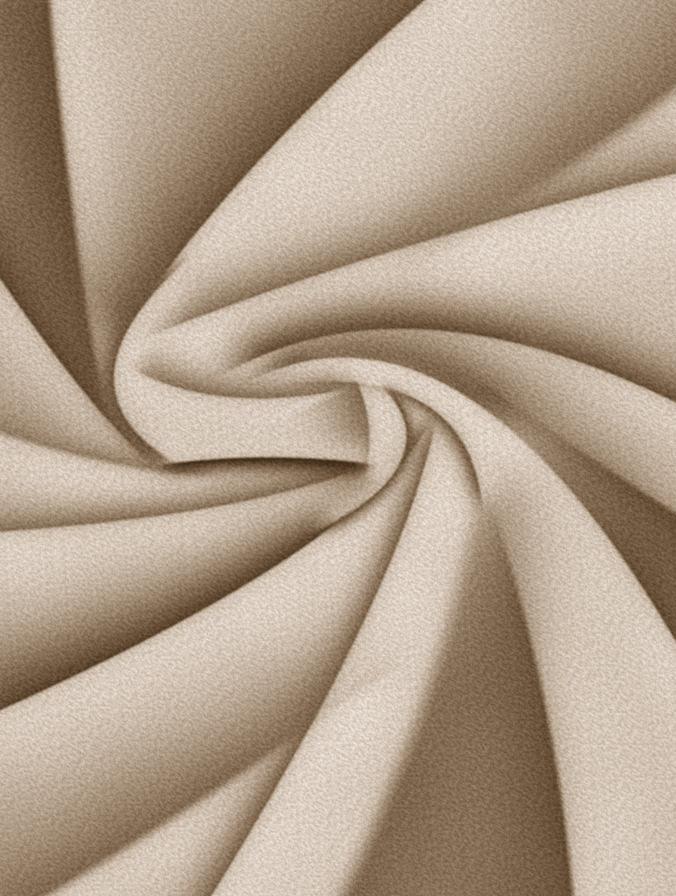
Write a WebGL 1 fragment shader that draws this texture.

```glsl
precision highp float;
// Beige knitted cloth twisted into a swirl of soft folds.

uniform vec2 u_resolution;

#define BASE_TONE 0.88
#define LIT_TONE 1.03
#define LIT_STRENGTH 0.85
#define EDGE_ROLL 0.15
#define CREASE_DEPTH 0.16
#define EDGE_SOFT 0.25
#define END_FADE 0.14
#define KNIT_SCALE 2.4
#define KNIT_DEPTH 0.16
#define SHADE_COLOR vec3(0.25, 0.18, 0.115)
#define LIGHT_COLOR vec3(0.87, 0.82, 0.77)

vec2 hashGradient(vec2 cell) {
  float angle = 6.2832 * fract(sin(dot(cell, vec2(127.1, 311.7))) * 4375.85);
  return vec2(cos(angle), sin(angle));
}

float gradientNoise(vec2 p) {
  vec2 i = floor(p), f = fract(p);
  vec2 u = f * f * f * (f * (f * 6.0 - 15.0) + 10.0);
  vec2 e = vec2(0.0, 1.0);
  float low = mix(dot(hashGradient(i), f),
                  dot(hashGradient(i + e.yx), f - e.yx), u.x);
  float high = mix(dot(hashGradient(i + e), f - e),
                   dot(hashGradient(i + e.yy), f - e.yy), u.x);
  return mix(low, high, u.y);
}

// Signed distance to a quadratic curve (positive right of travel), and its parameter
vec2 curveDistance(vec2 p, vec2 a, vec2 b, vec2 c) {
  vec2 v = 2.0 * (b - a), q = a - 2.0 * b + c;
  float t = 0.0, best = 1e6;
  for (int i = 0; i <= 8; i++) {
    float s = float(i) / 8.0;
    vec2 r = a + s * (v + s * q) - p;
    float d2 = dot(r, r);
    if (d2 < best) { best = d2; t = s; }
  }
  for (int i = 0; i < 3; i++) {
    vec2 r = a + t * (v + t * q) - p, tangent = v + 2.0 * t * q;
    float slope = dot(tangent, tangent) + 2.0 * dot(r, q);
    t = clamp(t - dot(r, tangent) / max(slope, 1.0), 0.0, 1.0);
  }
  vec2 r = p - a - t * (v + t * q), tangent = v + 2.0 * t * q;
  float side = tangent.x * r.y - tangent.y * r.x;
  return vec2(side < 0.0 ? -length(r) : length(r), t);
}

// shape: shadow width at start, at end, shadow tone, width of the lit side
void fold(inout float tone, vec2 p, vec2 a, vec2 b, vec2 c, vec4 shape, float soft) {
  vec2 k = curveDistance(p, a, b, c);
  float fade = smoothstep(0.0, END_FADE, min(k.y, 1.0 - k.y));
  float side = smoothstep(-soft, soft, k.x);
  float shadow = abs(k.x) / mix(shape.x, shape.y, k.y);
  float light = k.x / shape.w;
  tone = mix(tone, shape.z, side * fade * exp(-pow(shadow + 0.001, 1.6)));
  tone = mix(tone, LIT_TONE, (1.0 - side) * fade * LIT_STRENGTH * exp(-light * light));
  float near = fade * exp(-abs(k.x) / (0.7 + soft));
  tone -= near * mix(EDGE_ROLL, CREASE_DEPTH / (1.0 + soft), side);
}

float clothTone(vec2 p) {
  float tone = BASE_TONE, s = EDGE_SOFT;
  // Upper folds
  fold(tone, p, vec2(5, -8), vec2(7.5, 25), vec2(13, 52), vec4(18, 9, 0.28, 6), 0.6);
  fold(tone, p, vec2(58, -9), vec2(24, 19), vec2(11.5, 41), vec4(13, 6, 0.33, 13), s);
  fold(tone, p, vec2(92, -4), vec2(70, 17), vec2(42, 32), vec4(15, 3, 0.46, 8), 1.2);
  fold(tone, p, vec2(86, 17), vec2(45, 26), vec2(13, 39), vec4(4, 3.5, 0.54, 10), s);
  // Right folds
  fold(tone, p, vec2(88, 52), vec2(48, 27), vec2(23, 43), vec4(4, 3, 0.32, 6), s);
  fold(tone, p, vec2(53, 42), vec2(64, 50), vec2(86, 64), vec4(2, 10, 0.25, 5), 0.5);
  fold(tone, p, vec2(84, 88), vec2(55, 27), vec2(26, 43.5), vec4(10, 1.2, 0.25, 8), s);
  // Lower folds and the shaded panel between them
  fold(tone, p, vec2(50, 44), vec2(63.5, 74), vec2(65, 114), vec4(5, 22, 0.28, 9), 0.5);
  fold(tone, p, vec2(31, 114), vec2(53, 72), vec2(53.5, 49), vec4(17, 4, 0.37, 8), 1.6);
  // Left folds
  fold(tone, p, vec2(18, 53), vec2(8, 44), vec2(-6, 22), vec4(1.5, 6, 0.28, 7), s);
  fold(tone, p, vec2(25, 53), vec2(12, 53.5), vec2(-9, 45), vec4(2, 3, 0.58, 5), 0.5);
  fold(tone, p, vec2(43, 51), vec2(28, 58.5), vec2(-12, 60), vec4(1.2, 3, 0.53, 8), s);
  fold(tone, p, vec2(48.5, 46), vec2(42, 62), vec2(-12, 84.5), vec4(0.8, 7.5, 0.24, 10), s);
  fold(tone, p, vec2(46, 73), vec2(22, 91), vec2(-5, 106), vec4(5, 11, 0.45, 5), 0.8);
  fold(tone, p, vec2(49, 45), vec2(46, 66), vec2(16, 112), vec4(1.5, 3, 0.46, 8), s);
  // Central curl and its dark pocket
  fold(tone, p, vec2(31, 43), vec2(53, 40), vec2(54, 58), vec4(0.8, 1.3, 0.38, 3), s);
  fold(tone, p, vec2(41, 43), vec2(24, 47), vec2(13.5, 40.5), vec4(2, 3, 0.54, 4), s);
  fold(tone, p, vec2(22, 28), vec2(3.5, 44), vec2(22, 53), vec4(2, 1.4, 0.38, 3.5), s);
  fold(tone, p, vec2(39.5, 42), vec2(42.5, 47.5), vec2(40.5, 54), vec4(5, 5, 0.50, 3.5), s);
  fold(tone, p, vec2(17, 52), vec2(30, 50), vec2(43, 52), vec4(0.9, 2.3, 0.05, 2.5), s);
  fold(tone, p, vec2(34, 60), vec2(51.5, 51.5), vec2(42, 42.5), vec4(0.9, 0.9, 0.34, 2.5), s);
  return tone;
}

void main() {
  // Percent of canvas height, with y running downward
  vec2 p = vec2(gl_FragCoord.x, u_resolution.y - gl_FragCoord.y) * 100.0 / u_resolution.y;
  float tone = clothTone(p);

  // Knit ribs and broad wear
  vec2 weave = vec2(p.x + 0.6 * p.y, p.y - 0.6 * p.x) * KNIT_SCALE;
  float knit = gradientNoise(weave * vec2(0.7, 1.2)) + 0.7 * gradientNoise(weave * 1.7);
  tone += KNIT_DEPTH * knit + 0.03 * gradientNoise(p * 0.12);

  tone = clamp(tone, 0.0, 1.1);
  vec3 color = mix(SHADE_COLOR, LIGHT_COLOR, pow(vec3(tone), vec3(1.0, 1.14, 1.33)));
  gl_FragColor = vec4(color, 1.0);
}
```
